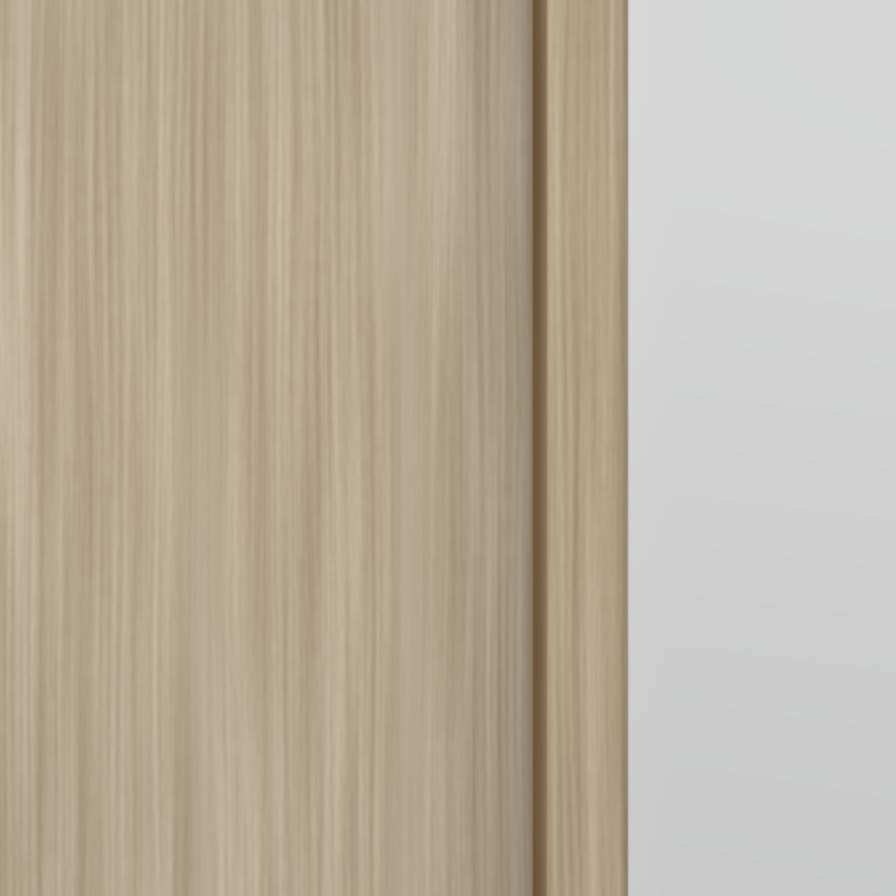
A Shadertoy shader for this texture:

```glsl
vec2 hashGradient(vec2 cell) {
    vec3 p = fract(cell.xyx * vec3(0.1031, 0.103, 0.0973));
    p += dot(p, p.yzx + 33.33);
    float angle = 6.2832 * fract((p.x + p.y) * p.z);
    return vec2(cos(angle), sin(angle));
}

float gradientNoise(vec2 p) {
    vec2 cell = floor(p), f = fract(p);
    vec2 u = f * f * f * (f * (f * 6.0 - 15.0) + 10.0);
    float bottom = mix(dot(hashGradient(cell), f),
                       dot(hashGradient(cell + vec2(1, 0)), f - vec2(1, 0)), u.x);
    float top = mix(dot(hashGradient(cell + vec2(0, 1)), f - vec2(0, 1)),
                    dot(hashGradient(cell + vec2(1, 1)), f - vec2(1, 1)), u.x);
    return mix(bottom, top, u.y);
}

float bump(float x, float center, float width) {
    float d = (x - center) / width;
    return exp(-d * d);
}

// Long vertical fibres, from broad bands down to short pores
float woodGrain(vec2 p) {
    p.x += 0.006 * gradientNoise(vec2(p.x * 5.0, p.y * 2.2));
    float grain = 0.0, amplitude = 0.5;
    vec2 frequency = vec2(17.0, 0.6);
    for (int i = 0; i < 4; i++) {
        grain += amplitude * gradientNoise(p * frequency + float(i) * 19.7);
        frequency *= vec2(2.2, 1.9);
        amplitude *= i == 0 ? 1.7 : 0.8;
    }
    float rings = sin(p.x * 560.0 + 9.0 * gradientNoise(p * vec2(14.0, 0.8)));
    grain += 0.22 * rings * (0.6 + gradientNoise(p * vec2(23.0, 1.3) + 7.0));
    return grain + 0.22 * gradientNoise(p * vec2(230.0, 45.0));
}

vec3 woodColor(vec2 uv) {
    // Two pale, quieter bands run through the panel
    float pale = bump(uv.x, 0.452 + 0.008 * sin(uv.y * 5.0), 0.019)
               + 0.8 * bump(uv.x, 0.226, 0.022) * smoothstep(0.95, 0.4, uv.y);
    float grain = woodGrain(uv) * (1.0 - 0.65 * pale);
    vec3 color = vec3(0.702, 0.638, 0.543);
    color += grain * vec3(0.078, 0.083, 0.091);
    color += pale * vec3(0.01, 0.012, 0.018);

    // Soft room light
    color += 0.022 * bump(uv.x, 0.25, 0.22);
    return color * (0.975 + 0.035 * smoothstep(0.0, 0.55, uv.y)
                    - 0.015 * smoothstep(0.75, 1.0, uv.y));
}

vec3 wallColor(vec2 uv) {
    float light = mix(0.787, 0.837, smoothstep(-0.1, 0.95, uv.y));
    light += 0.008 * (uv.x - 0.85) + 0.006 * bump(uv.x, 0.71, 0.025);
    return light * vec3(1.0, 1.001, 1.003);
}

void mainImage(out vec4 fragColor, in vec2 fragCoord) {
    vec2 uv = fragCoord / iResolution.xy;
    float soft = max(0.0018, 0.75 / iResolution.x);
    vec3 color = woodColor(uv);

    // The panel falls into shade beside the groove
    float panel = 1.0 - smoothstep(0.594 - soft, 0.594 + soft, uv.x);
    color *= 1.0 - panel * (0.09 * smoothstep(0.46, 0.575, uv.x)
                            + 0.12 * smoothstep(0.572, 0.594, uv.x));

    // Recessed groove, darkest along its left side
    float groove = (1.0 - panel) * (1.0 - smoothstep(0.608, 0.613, uv.x));
    vec3 recess = mix(vec3(0.42, 0.335, 0.23), vec3(0.52, 0.43, 0.32),
                      smoothstep(0.597, 0.611, uv.x));
    recess *= 1.0 + 0.08 * gradientNoise(uv * vec2(90.0, 3.0));
    color = mix(color, recess, groove);

    // Frame strip with a light inner lip and a rounded outer edge
    float strip = smoothstep(0.609, 0.614, uv.x);
    color *= 1.0 + strip * vec3(-0.005, -0.01, -0.025);
    color += 0.02 * bump(uv.x, 0.618, 0.005);
    color *= 1.0 - 0.15 * smoothstep(0.69, 0.7, uv.x);

    float wall = smoothstep(0.701 - soft, 0.701 + soft, uv.x);
    color = mix(color, wallColor(uv), wall);
    fragColor = vec4(color, 1.0);
}
```
